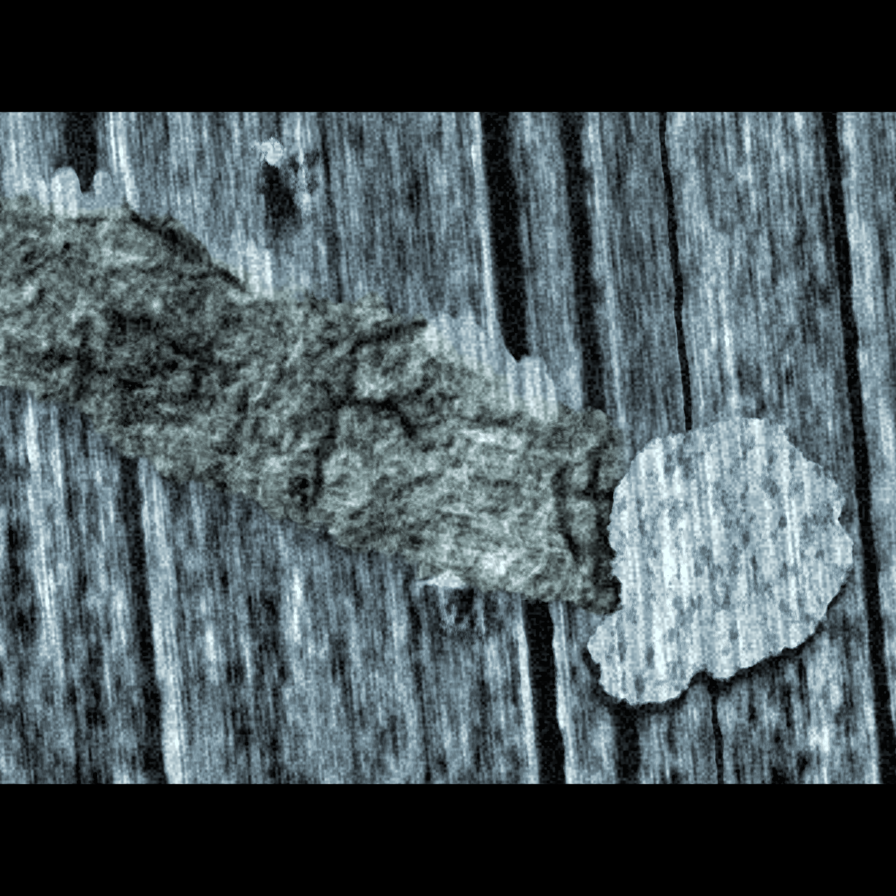
This texture is drawn by a Shadertoy shader. Its source:

```glsl
const vec4 CLEFTS[11] = vec4[11](
    vec4(.156, .766, .273, .681), vec4(.098, .642, .089, .551),
    vec4(.130, .655, .250, .592), vec4(.395, .610, .390, .565),
    vec4(.397, .615, .488, .642), vec4(.372, .557, .350, .440),
    vec4(.378, .557, .450, .550), vec4(.450, .555, .467, .510),
    vec4(.664, .485, .668, .350), vec4(.628, .475, .640, .380),
    vec4(.260, .655, .215, .557));
const float UPPER_EDGE[10] = float[10](.785, .768, .768, .707, .680, .664, .625, .555, .534, .521);
const float LOWER_EDGE[10] = float[10](.570, .551, .477, .456, .411, .385, .352, .333, .316, .310);

float hash(vec2 p) {
    vec3 q = fract(p.xyx * vec3(.1031, .1030, .0973));
    q += dot(q, q.yzx + 33.33);
    return fract((q.x + q.y) * q.z);
}

float noise(vec2 p) {
    vec2 i = floor(p), f = fract(p);
    f = f * f * (3. - 2. * f);
    return mix(mix(hash(i), hash(i + vec2(1, 0)), f.x),
               mix(hash(i + vec2(0, 1)), hash(i + vec2(1, 1)), f.x), f.y);
}

float fbm(vec2 p) {
    float sum = 0., amp = .5;
    for (int i = 0; i < 5; i++) {
        sum += amp * noise(p);
        p = mat2(1.6, 1.2, -1.2, 1.6) * p + 7.3;
        amp *= .5;
    }
    return sum;
}

float stripe(float x, float centre, float halfWidth) {
    return 1. - smoothstep(halfWidth * .6, halfWidth * 1.4, abs(x - centre));
}

float span(float x, float lo, float hi, float soft) {
    return smoothstep(lo - soft, lo + soft, x) * (1. - smoothstep(hi - soft, hi + soft, x));
}

float blob(vec2 p, vec2 centre, vec2 radius) {
    return 1. - smoothstep(.5, 1.3, length((p - centre) / radius));
}

float profile(float x, float heights[10]) {
    float t = clamp(x * 12., 0., 8.999);
    int i = int(t);
    return mix(heights[i], heights[i + 1], fract(t));
}

float segment(vec2 p, vec2 a, vec2 b) {
    vec2 d = b - a;
    return length(p - a - d * clamp(dot(p - a, d) / dot(d, d), 0., 1.));
}

float smoothMin(float a, float b, float k) {
    float h = max(k - abs(a - b), 0.) / k;
    return min(a, b) - h * h * k * .25;
}

float discDistance(vec2 p) {
    float body = (length((p - vec2(.812, .391)) / vec2(.135, .141)) - 1.) * .138;
    float lobe = length((p - vec2(.714, .260)) * vec2(.95, 1.)) - .050;
    return smoothMin(body, lobe, .06) + (fbm(p * 36.) - .48) * .034;
}

// Ploughed metal: tilted grooves, scratches and pits
float groundTone(vec2 p, float g, float lower) {
    float upper = 1. - lower;
    float tone = -.07 + .22 * noise(vec2(g * 36., p.y * 1.5))
        + .31 * noise(vec2(g * 100., p.y * 3.))
        + .28 * noise(vec2(g * 190., p.y * 14.))
        + .26 * noise(vec2(g * 330., p.y * 45.));
    float rough = fbm(p * vec2(75, 40));
    tone += (rough - .5) * (.4 + .35 * lower + .35 * span(g, .77, .9, .03));
    float wobble = g + (rough - .5) * .009;
    tone *= 1. - .9 * stripe(wobble, .552, .016) * max(upper, step(p.y, .33));
    tone *= 1. - .75 * stripe(wobble, .635, .011);
    tone *= 1. - .8 * stripe(wobble, .738, .004);
    tone *= 1. - .9 * stripe(wobble, .926, .008);
    tone *= 1. - .75 * stripe(wobble, .085, .018) * upper;
    tone *= 1. - .65 * stripe(wobble, .110, .012) * lower;
    float shine = stripe(wobble, .130, .011);
    shine += stripe(wobble, .025, .022) * .6 * upper;
    shine += stripe(wobble, .003, .006) * span(p.y, .28, .57, .02);
    shine += stripe(wobble, .571, .007) * lower;
    shine += stripe(wobble, .528, .005) * .9;
    shine += stripe(wobble, .662, .005) * .6 * upper;
    shine += stripe(wobble, .955, .013) * .5;
    float glint = .5 + .5 * noise(vec2(g * 260., p.y * 18.)) + .3 * (rough - .4);
    tone = mix(tone, glint, clamp(shine, 0., 1.) * .9);
    float ragged = (rough - .5) * .07;
    float pits = blob(p + ragged, vec2(.515, .308), vec2(.038, .037));
    pits += blob(p + ragged, vec2(.315, .782), vec2(.038, .045));
    tone *= 1. - .75 * min(pits, 1.) * smoothstep(.75, .4, rough);
    return mix(tone, .8, blob(p + ragged, vec2(.302, .834), vec2(.024, .018)));
}

// Crumpled band, with light from the upper left
float smearTone(vec2 p) {
    vec2 w = p + .03 * (vec2(fbm(p * 24.), fbm(p * 24. + 19.)) - .48);
    float relief = fbm(w * 44.) - fbm((w + vec2(-.004, .005)) * 44.);
    float tone = .17 + .5 * fbm(w * 27.) + relief * 1.1;
    tone += .26 * (noise(p * 135.) - .5);
    vec2 along = vec2(p.x - .2 * p.y, p.y + .2 * p.x);
    float drag = noise(along * vec2(18, 190)) + noise(along * vec2(9, 55));
    tone += blob(p, vec2(.57, .445), vec2(.10, .13)) * (.12 + .24 * (drag - 1.));
    tone -= .15 * blob(p, vec2(.165, .59), vec2(.09, .08));
    tone -= .12 * blob(p, vec2(.22, .71), vec2(.06, .05));
    float depth = 0.;
    for (int i = 0; i < 11; i++) {
        float d = segment(w, CLEFTS[i].xy, CLEFTS[i].zw);
        depth = max(depth, exp(-d * d / .00006));
    }
    return tone * (1. - depth * (.25 + .9 * fbm(p * 55.)));
}

float discTone(vec2 p, float g) {
    float scratches = noise(vec2(g * 260., p.y * 14.)) + noise(vec2(g * 110., p.y * 5.));
    float flecks = smoothstep(.45, .75, fbm(p * vec2(95, 55)));
    return .79 + .26 * (scratches - 1.) - .3 * flecks + .25 * (.75 - p.x);
}

void mainImage(out vec4 fragColor, in vec2 fragCoord) {
    vec2 p = fragCoord / iResolution.xy;
    float g = p.x - .09 * (.875 - p.y);
    float jag = (fbm(p * 36.) - .48) * .05;
    float top = profile(p.x, UPPER_EDGE) + jag;
    float bottom = profile(p.x, LOWER_EDGE) - jag;
    float lower = 1. - smoothstep(-.03, .03, p.y - (top + bottom) * .5);

    float tone = groundTone(p, g, lower);
    float nearBand = 1. - smoothstep(.62, .74, p.x);
    tone *= 1. - .5 * exp(-max(bottom - p.y, 0.) / .014) * lower * nearBand;

    // Bright torn lips beside the band
    float reach = .058 * blob(p, vec2(.55, .59), vec2(.075, .09))
        + .035 * blob(p, vec2(.285, .71), vec2(.06, .06))
        + .040 * blob(p, vec2(.085, .78), vec2(.05, .06));
    reach *= .3 + 1.3 * noise(vec2(g * 105., p.y * 4.));
    float lip = span(p.y - top, -.018, reach, .008) * smoothstep(.003, .016, reach);
    float lipTone = .45 + .55 * noise(vec2(g * 190., p.y * 16.));
    float smear = span(p.y, bottom, top, .005) * (1. - smoothstep(.68, .71, p.x));
    tone = mix(tone, smearTone(p), smear);
    tone = mix(tone, lipTone, lip * .9);
    tone = mix(tone, .85, blob(p + jag, vec2(.495, .348), vec2(.028, .012)));

    // Flattened disc and its contact shadow
    float d = discDistance(p);
    float shade = exp(-max(discDistance(p + vec2(.004, .012)), 0.) / .008);
    tone *= 1. - .75 * shade;
    float disc = 1. - smoothstep(-.003, .003, d);
    tone = mix(tone, discTone(p, g), disc);

    // Grain, tint and frame
    tone += (noise(p * 330.) - .5) * .24;
    tone = clamp(tone, .015, 1.);
    vec3 tint = mix(vec3(.81, .98, 1.06), vec3(.85, 1., 1.01), smear * (1. - disc));
    tint = mix(tint, vec3(.92, 1., 1.02), smoothstep(.55, .9, tone));
    float frame = span(p.y, .125, .875, .001);
    fragColor = vec4(clamp(tone * tint, 0., 1.) * frame, 1.);
}
```
